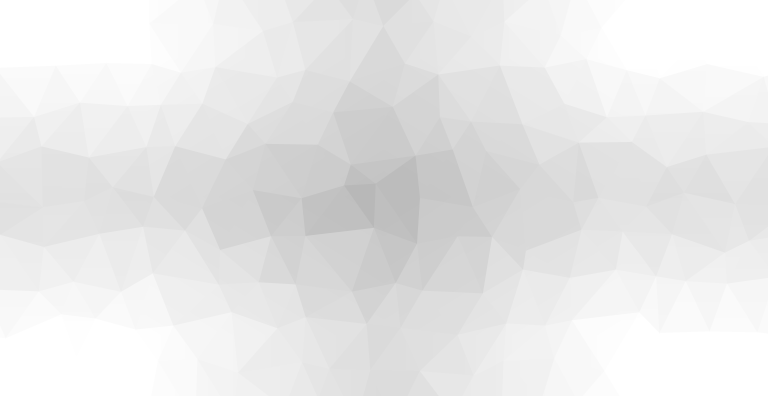
Give the GLSL for this background, as a Shadertoy shader.

```glsl
const vec2 CELL = vec2(0.112, 0.108);   // mean facet size, in canvas heights
const vec2 BAND_REACH = vec2(0.60, 0.35); // half widths of the two crossing bands
const vec2 BAND_DEPTH = vec2(0.138, 0.130);
const vec3 PAPER = vec3(1.0);
const float JITTER = 0.62;
const float FACET_CONTRAST = 0.20;

float hash(vec2 p) {
    vec3 q = fract(vec3(p.xyx) * 0.1031);
    q += dot(q, q.yzx + 33.33);
    return fract((q.x + q.y) * q.z);
}

float cross2(vec2 a, vec2 b) {
    return a.x * b.y - a.y * b.x;
}

// Darkness of a vertical and a horizontal band that add up where they cross
float bandShade(vec2 p) {
    vec2 fade = max(1.0 - abs(p) / BAND_REACH, 0.0);
    return dot(fade, BAND_DEPTH);
}

// Scattered vertex of a staggered lattice
vec2 latticeVertex(vec2 id) {
    vec2 wobble = vec2(hash(id + 17.0), hash(id + 71.0)) - 0.5;
    return (id + vec2(0.5 * mod(id.y, 2.0), 0.0) + JITTER * wobble) * CELL;
}

float edgeDistance(vec2 p, vec2 a, vec2 b) {
    return cross2(normalize(b - a), p - a);
}

float triangleCoverage(vec2 p, vec2 a, vec2 b, vec2 c, float pixel) {
    float winding = sign(cross2(b - a, c - a));
    float inside = min(edgeDistance(p, a, b) * winding,
                   min(edgeDistance(p, b, c) * winding,
                       edgeDistance(p, c, a) * winding));
    return clamp(inside / pixel + 0.5, 0.0, 1.0);
}

// Returns weighted shade and weight of one flat facet
vec2 facet(vec2 p, vec2 a, vec2 b, vec2 c, float seed, float pixel) {
    float weight = triangleCoverage(p, a, b, c, pixel);
    vec2 middle = (a + b + c) / 3.0;
    float shade = mix(bandShade(middle), bandShade(p), 0.12);
    shade *= 1.0 + FACET_CONTRAST * (seed - 0.5);
    return vec2(shade, 1.0) * weight;
}

// Splits one lattice cell along its shorter diagonal
vec2 cellFacets(vec2 p, vec2 id, float pixel) {
    vec2 a = latticeVertex(id);
    vec2 b = latticeVertex(id + vec2(1.0, 0.0));
    vec2 c = latticeVertex(id + vec2(1.0, 1.0));
    vec2 d = latticeVertex(id + vec2(0.0, 1.0));
    float seedA = hash(id + 131.0);
    float seedB = hash(id + 197.0);
    if (distance(a, c) < distance(b, d)) {
        return facet(p, a, b, c, seedA, pixel) + facet(p, a, c, d, seedB, pixel);
    }
    return facet(p, a, b, d, seedA, pixel) + facet(p, b, c, d, seedB, pixel);
}

float facetedShade(vec2 p, float pixel) {
    vec2 home = floor(p / CELL);
    vec2 total = vec2(bandShade(p), 1.0) * 0.001;
    for (int j = -1; j <= 1; j++) {
        for (int i = -2; i <= 1; i++) {
            total += cellFacets(p, home + vec2(float(i), float(j)), pixel);
        }
    }
    return total.x / total.y;
}

void mainImage(out vec4 fragColor, in vec2 fragCoord) {
    float pixel = 1.0 / iResolution.y;
    vec2 center = vec2(0.5 * iResolution.x, 0.503 * iResolution.y);
    vec2 p = (fragCoord - center) * pixel;
    fragColor = vec4(PAPER - facetedShade(p, pixel), 1.0);
}
```
